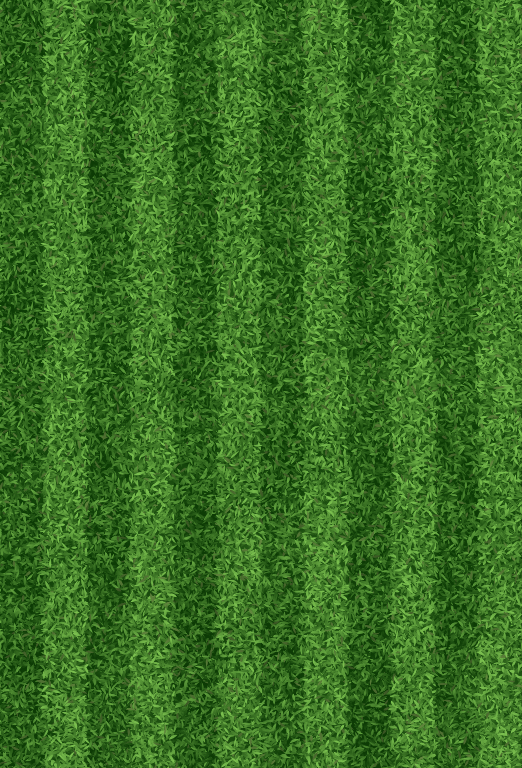
Give the GLSL for this texture, as a WebGL 1 fragment shader.

```glsl
precision highp float;
uniform vec2 u_resolution;

const vec2 CELLS = vec2(90.0, 132.0);  // grass grid, whole numbers so it wraps

vec4 hash4(vec2 p) {
  vec4 q = fract(p.xyxy * vec4(0.1031, 0.1030, 0.0973, 0.1099));
  q += dot(q, q.wzxy + 33.33);
  return fract((q.xxyz + q.yzzw) * q.zywx);
}

float cornerSlope(vec2 corner, vec2 offset, vec2 period) {
  float angle = 6.2832 * hash4(mod(corner, period) + 17.0).x;
  return dot(vec2(cos(angle), sin(angle)), offset);
}

// Gradient noise that repeats after a whole period
float gradientNoise(vec2 uv, vec2 period) {
  vec2 p = uv * period;
  vec2 i = floor(p);
  vec2 f = p - i;
  vec2 s = f * f * f * (f * (f * 6.0 - 15.0) + 10.0);
  vec2 e = vec2(1.0, 0.0);
  float low = mix(cornerSlope(i, f, period), cornerSlope(i + e.xy, f - e.xy, period), s.x);
  float high = mix(cornerSlope(i + e.yx, f - e.yx, period), cornerSlope(i + e.xx, f - e.xx, period), s.x);
  return mix(low, high, s.y);
}

// Six pairs of mown bands: 0 is dark, 1 is light
float mownBand(float x) {
  return step(0.5, fract(x * 6.0));
}

vec3 grassColor(float tone) {
  return mix(vec3(0.05, 0.23, 0.02), vec3(0.44, 0.70, 0.28), clamp(tone, 0.0, 1.1));
}

void main() {
  vec2 uv = gl_FragCoord.xy / u_resolution;
  vec2 p = uv * CELLS;
  vec2 home = floor(p);
  float soft = 0.55 * CELLS.x / u_resolution.x;

  // Uneven growth, broad and fine
  float wear = 0.10 * gradientNoise(uv, vec2(6.0, 9.0))
             + 0.12 * gradientNoise(uv, vec2(24.0, 36.0));

  // Shadowed ground between the blades
  vec3 color = grassColor(0.03 + 0.11 * mownBand(uv.x) + wear);

  // Curved, tapered blades, stacked from deep to top
  for (int layer = 0; layer < 4; layer++) {
    float depth = float(layer);
    for (int y = -1; y <= 1; y++) {
      for (int x = -1; x <= 1; x++) {
        vec2 cell = home + vec2(float(x), float(y));
        vec2 seed = mod(cell, CELLS) + depth * vec2(137.0, 211.0);
        vec4 shape = hash4(seed + 3.0);
        vec4 tint = hash4(seed + 719.0);

        vec2 root = cell + shape.xy;
        float angle = 6.2832 * shape.z;
        vec2 dir = vec2(cos(angle), sin(angle));
        vec2 d = p - root;
        float along = dot(d, dir);
        float halfLength = mix(0.55, 0.92, shape.w);
        float t = along / halfLength;
        float across = dot(d, vec2(-dir.y, dir.x)) - (tint.y - 0.5) * 0.5 * along * along;
        float halfWidth = mix(0.15, 0.24, tint.z) * (1.0 - t * t);
        float edge = max(abs(across) - halfWidth, abs(along) - halfLength);

        float tone = 0.48 + 0.27 * (mownBand(root.x / CELLS.x) - 0.5)
                   + 0.72 * (tint.x - 0.5) + 0.08 * (depth - 1.5) + 0.12 * t + wear;
        // A few dry blades
        vec3 blade = mix(grassColor(tone), vec3(0.32, 0.38, 0.20), 0.6 * step(0.96, tint.w));
        color = mix(color, blade, 1.0 - smoothstep(-soft, soft, edge));
      }
    }
  }

  gl_FragColor = vec4(color, 1.0);
}
```
